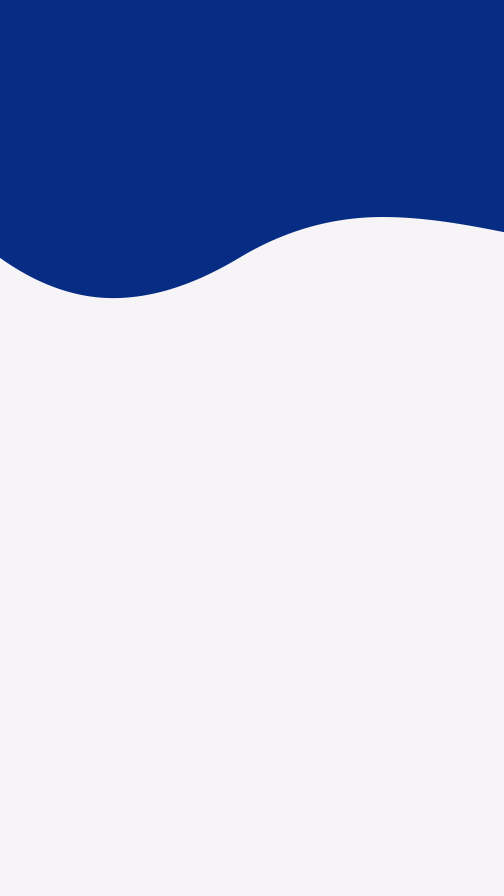
This background is drawn by a WebGL 2 fragment shader. Its source:

```glsl
#version 300 es
precision highp float;
// A flat deep blue header with a soft wavy lower edge over an off-white page.
// The edge is a smooth curve through a few knots, joined by cubic Hermite
// spans; the blue fills everything above it.

uniform vec2 u_resolution;
out vec4 fragColor;

const vec3 PAGE_COLOR = vec3(0.966, 0.958, 0.964);
const vec3 HEADER_COLOR = vec3(0.025, 0.178, 0.512);

// Edge knots as (x, height, slope), in fractions of the canvas.
const int KNOT_COUNT = 5;
const vec3 EDGE_KNOTS[KNOT_COUNT] = vec3[](
    vec3(0.0, 0.7122, -0.40),     // left border
    vec3(0.2245, 0.6673, 0.0),    // trough
    vec3(0.4745, 0.7122, 0.3375), // inflection
    vec3(0.7593, 0.7578, 0.0),    // crest
    vec3(1.0, 0.7409, -0.1125)    // right border
);

// Cubic between two knots, matching the height and slope of both.
float hermiteSpan(vec3 a, vec3 b, float x) {
    float width = b.x - a.x;
    float t = clamp((x - a.x) / width, 0.0, 1.0);
    float s = 1.0 - t;
    return s * s * ((1.0 + 2.0 * t) * a.y + t * width * a.z)
         + t * t * ((1.0 + 2.0 * s) * b.y - s * width * b.z);
}

float edgeHeight(float x) {
    float height = EDGE_KNOTS[0].y;
    for (int i = 0; i < KNOT_COUNT - 1; i++) {
        if (x >= EDGE_KNOTS[i].x) {
            height = hermiteSpan(EDGE_KNOTS[i], EDGE_KNOTS[i + 1], x);
        }
    }
    return height;
}

void main() {
    vec2 uv = gl_FragCoord.xy / u_resolution;

    // Vertical offset from the edge, whose screen slope gives true distance.
    float offset = (uv.y - edgeHeight(uv.x)) * u_resolution.y;
    float edgeSlope = dFdx(offset);
    float pixelDistance = offset / sqrt(1.0 + edgeSlope * edgeSlope);

    // One pixel of smooth coverage along the edge.
    float header = clamp(pixelDistance + 0.5, 0.0, 1.0);
    fragColor = vec4(mix(PAGE_COLOR, HEADER_COLOR, header), 1.0);
}
```
